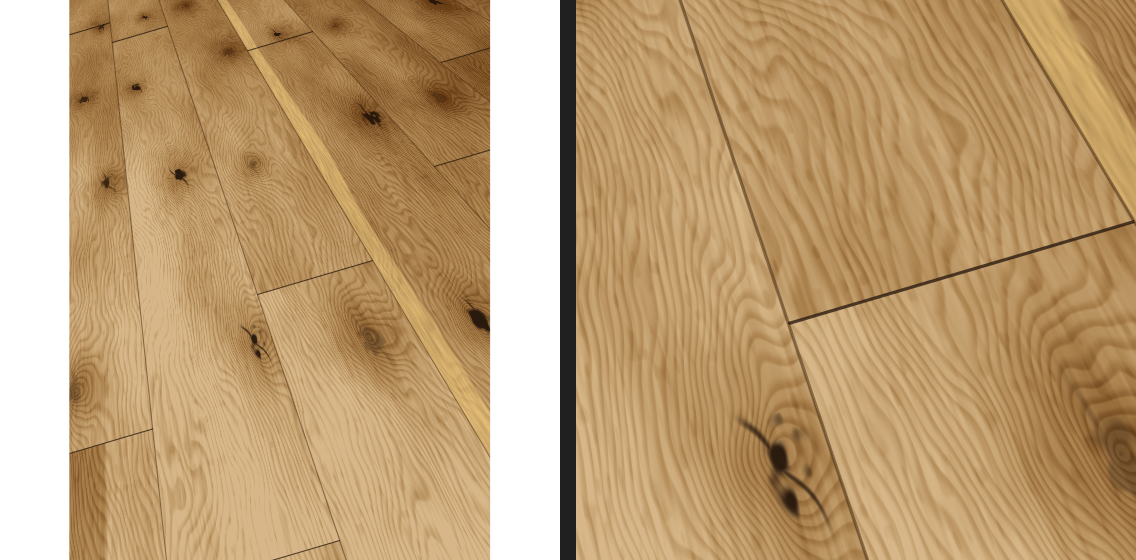
Left, the full canvas; right, a detail of the centre.
A three.js fragment shader for this texture:

```glsl
varying vec2 vUv;

const vec3 UMBER = vec3(0.47, 0.30, 0.13);
const vec3 OAK = vec3(0.66, 0.50, 0.295);
const vec3 CREAM = vec3(0.82, 0.69, 0.505);
const vec3 SAPWOOD = vec3(0.86, 0.71, 0.44);
const vec3 BARK = vec3(0.13, 0.075, 0.04);

const vec2 VANISH = vec2(0.151, -0.397);
const float TILT = 0.295;
const float BOARD_WIDTH = 0.203;
const float BOARD_LENGTH = 1.8;
const float LENGTH_SCALE = 1.302;
const float ASPECT = 4.0;

float hash(vec2 p) {
  vec3 q = fract(p.xyx * 0.1031);
  q += dot(q, q.yzx + 33.33);
  return fract((q.x + q.y) * q.z);
}

float noise(vec2 p) {
  vec2 i = floor(p), f = fract(p);
  f = f * f * (3.0 - 2.0 * f);
  float low = mix(hash(i), hash(i + vec2(1.0, 0.0)), f.x);
  float high = mix(hash(i + vec2(0.0, 1.0)), hash(i + 1.0), f.x);
  return mix(low, high, f.y);
}

float fbm(vec2 p) {
  float sum = 0.0, gain = 0.5;
  for (int i = 0; i < 4; i++) {
    sum += gain * noise(p);
    p = p * 2.03 + 17.0;
    gain *= 0.5;
  }
  return sum;
}

float line(float dist, float halfWidth, float aa) {
  return 1.0 - smoothstep(halfWidth - aa, halfWidth + aa, abs(dist));
}

// Distance along the board to the nearest end joint, and section number
vec2 endJoint(float id, float along) {
  float start = mod(id, 2.0) < 0.5 ? 1.086 + 0.099 * id : 2.87 - 0.2 * id;
  float run = (along - start) / BOARD_LENGTH;
  return vec2((run - floor(run + 0.5)) * BOARD_LENGTH, floor(run));
}

// Staggered knot centre: one per row on each board
vec2 knotCentre(float id, float row) {
  float across = 0.25 + mod(0.82 - 0.2 * id - 0.29 * row, 0.65);
  float jitter = 0.12 * (hash(vec2(id + 3.0, row + 8.0)) - 0.5);
  return vec2(across, ASPECT * (1.14 + 0.57 * row + jitter));
}

// Grain bulge, brown halo, dark core
vec3 knot(vec2 p, vec2 centre, float darkness, float size) {
  vec2 d = (p - centre) * vec2(1.0, 0.65) / size;
  float wobble = noise(p * vec2(9.0, 6.0) + centre * 7.0) - 0.5;
  float r = length(d) + 0.09 * wobble;
  float core = 1.0 - smoothstep(0.035, 0.075, r + 0.08 * (noise(p * vec2(30.0, 17.0)) - 0.5));
  float crack = line(d.x + 0.35 * d.y + 0.13 * wobble, 0.008, 0.008);
  crack *= 1.0 - smoothstep(0.09, 0.19, r);
  return vec3(exp(-4.0 * r), exp(-20.0 * r * r), max(core, 0.8 * crack) * darkness);
}

vec3 woodColour(float tone) {
  vec3 c = mix(UMBER, OAK, clamp(tone * 2.0, -0.3, 1.0));
  return mix(c, CREAM, clamp(tone * 2.0 - 1.0, 0.0, 1.15));
}

// Light falls off with distance, with a soft sheen at the left
float roomLight(vec2 uv) {
  vec2 sheen = (uv - vec2(0.2, 0.52)) * vec2(1.5, 1.0);
  float light = 0.98 - 0.5 * uv.y - 0.32 * uv.y * smoothstep(0.45, 0.85, uv.x);
  return light + 0.27 * exp(-12.0 * dot(sheen, sheen));
}

vec3 floorColour(vec2 uv, float aa) {
  // Perspective to board coordinates
  vec2 q = vec2(uv.x, 1.0 - uv.y) - VANISH;
  float depth = q.y + TILT * q.x;
  float across = q.x / (depth * BOARD_WIDTH) + 0.5;
  float along = LENGTH_SCALE / depth;
  float id = floor(across), f = fract(across);
  vec2 joint = endJoint(id, along);
  vec2 p = vec2(f, along * ASPECT);
  vec2 seed = vec2(id * 13.7 + 5.0, joint.y * 7.3 + 40.0);

  // Knots
  vec3 knots = vec3(0.0);
  float odd = mod(id, 2.0);
  for (int i = 0; i < 5; i++) {
    float row = float(i);
    float size = 0.75 + 0.5 * hash(vec2(id + 21.0, row + 4.0));
    float darkness = mix(0.3 + 0.5 * step(id, 0.5) * step(0.5, row), 1.0, odd);
    knots = max(knots, knot(p, knotCentre(id, row), darkness, size));
  }

  // Growth rings, fibres and pores, fading with distance
  float near = smoothstep(0.3, 0.95, depth);
  float bend = fbm(p * vec2(1.6, 0.55) + seed);
  float ringCount = 20.0 + 8.0 * hash(seed);
  float ring = fract((f + 0.9 * bend + 0.6 * knots.x) * ringCount);
  float ringLine = smoothstep(0.3, 0.8, ring) * (1.0 - smoothstep(0.82, 1.0, ring));
  float fibre = noise(p * vec2(95.0, 7.0) + seed) - 0.5;
  float pore = smoothstep(0.68, 0.9, noise(p * vec2(65.0, 15.0) + seed * 2.0));
  float tone = roomLight(uv) + 0.16 * (hash(seed + 9.0) - 0.5);
  tone += 0.7 * (fbm(p * vec2(2.2, 0.8) + seed + 31.0) - 0.47);
  tone -= mix(0.1, 0.24, near) * (ringLine - 0.35) + 0.12 * pore * near;
  tone += 0.2 * fibre * mix(0.4, 1.0, near) - 0.48 * knots.y;

  // Sapwood strip, and a split heartwood board at the near left
  float waver = 0.08 * (noise(vec2(p.y * 0.9, 4.0)) - 0.5);
  float strip = step(abs(id - 3.0), 0.5) * (1.0 - smoothstep(0.16, 0.18, f + waver));
  float split = step(id, 0.5) * step(joint.y, -0.5);
  tone -= 0.42 * split * (1.0 - smoothstep(0.65, 0.68, f + waver));
  vec3 colour = woodColour(tone);
  colour = mix(colour, SAPWOOD * (0.9 + 0.14 * tone + 0.12 * fibre), 0.8 * strip);
  colour = mix(colour, BARK, 0.92 * knots.z);

  // Seams, measured in canvas units
  float sideDist = (f - floor(f + 0.5)) * BOARD_WIDTH * depth;
  float endDist = joint.x * depth * depth / LENGTH_SCALE;
  colour = mix(colour, UMBER * 0.65, 0.6 * line(sideDist, 0.0009, aa));
  return mix(colour, BARK, 0.75 * line(endDist, 0.001, aa));
}

void main() {
  float aa = 0.7 * fwidth(vUv.x);
  float panel = line(vUv.x - 0.4995, 0.3757, aa);
  gl_FragColor = vec4(mix(vec3(1.0), floorColour(vUv, aa), panel), 1.0);
}
```
